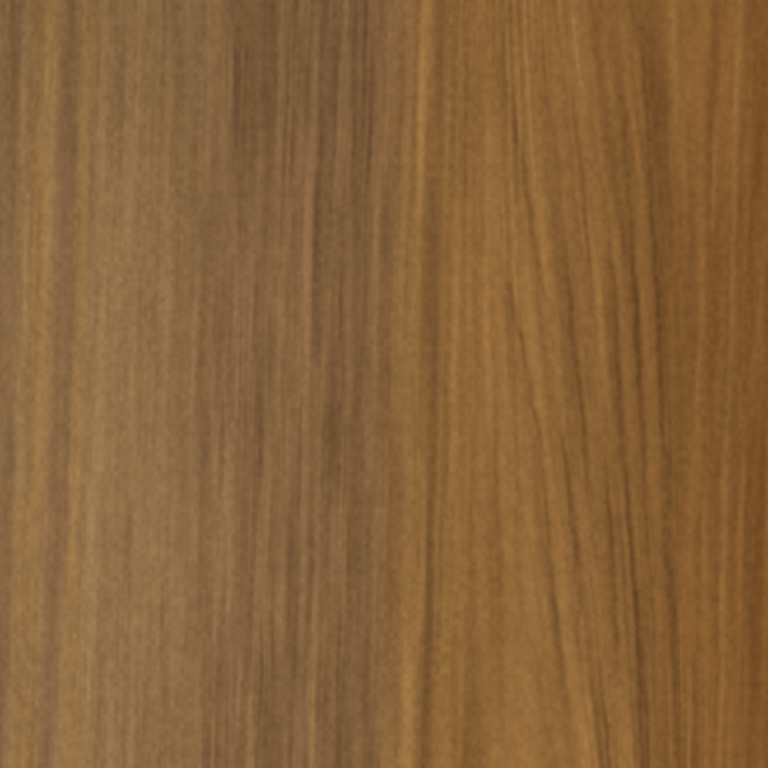
This texture is drawn by a three.js fragment shader. Its source:

```glsl
// Brown veneer: wood with near-vertical grain, drawn as broad colour zones
// overlaid with soft gold and grey bands, long stretched-noise fibres, a fine
// surface tooth, and parabolic dark veins fanning out on the right side.
varying vec2 vUv;

const vec3 PALE  = vec3(0.552, 0.425, 0.278);
const vec3 BROWN = vec3(0.508, 0.379, 0.246);
const vec3 AMBER = vec3(0.541, 0.386, 0.212);
const vec3 UMBER = vec3(0.472, 0.311, 0.150);
const vec3 GOLD  = vec3(0.605, 0.448, 0.250);
const vec3 GREY  = vec3(0.475, 0.353, 0.240);

float hash(vec2 p) {
  return fract(sin(dot(p, vec2(127.1, 311.7))) * 43758.545);
}

float noise(vec2 p) {
  vec2 cell = floor(p);
  vec2 f = fract(p);
  f = f * f * (3.0 - 2.0 * f);
  float low = mix(hash(cell), hash(cell + vec2(1.0, 0.0)), f.x);
  float high = mix(hash(cell + vec2(0.0, 1.0)), hash(cell + vec2(1.0)), f.x);
  return mix(low, high, f.y);
}

// Noise stretched along the grain, centred on zero
float fibre(vec2 p, float across, float along, float seed) {
  return noise(p * vec2(across, along) + seed) - 0.5;
}

float band(float x, float centre, float width) {
  float d = (x - centre) / width;
  return exp(-d * d);
}

// Shears the grain: slight lean on the left, opposite fan on the right
vec2 grainSpace(vec2 uv) {
  float fan = smoothstep(0.58, 0.75, uv.x) * (1.0 - smoothstep(0.76, 0.96, uv.x));
  float lean = mix(-0.03, 0.11, fan);
  float wobble = 0.006 * fibre(uv, 5.0, 3.0, 4.0) + 0.0025 * fibre(uv, 30.0, 16.0, 9.0);
  return vec2(uv.x + lean * (uv.y - 0.5) + wobble, uv.y);
}

vec3 zoneColour(float x) {
  vec3 colour = mix(PALE, BROWN, smoothstep(0.14, 0.34, x));
  colour = mix(colour, AMBER, smoothstep(0.42, 0.60, x));
  return mix(colour, UMBER, 0.85 * smoothstep(0.72, 1.02, x));
}

vec3 addBands(vec3 colour, float x) {
  float gold = 0.40 * band(x, 0.044, 0.017) + 0.40 * band(x, 0.101, 0.009)
             + 0.60 * band(x, 0.541, 0.008) + 0.55 * band(x, 0.590, 0.009)
             + 0.45 * band(x, 0.952, 0.007);
  float grey = 0.60 * band(x, 0.076, 0.014) + 0.50 * band(x, 0.004, 0.012)
             + 0.35 * band(x, 0.300, 0.025) + 0.25 * band(x, 0.475, 0.030);
  colour = mix(colour, GREY, grey);
  colour = mix(colour, GOLD, gold);
  return colour * (1.0 - 0.12 * band(x, 0.566, 0.010));
}

// Dark veins that leave the heart line and bend down to the right
float veins(vec2 uv) {
  float depth = 1.0 - uv.y;
  float ink = 0.0;
  for (int i = 0; i < 8; i++) {
    float id = float(i);
    float start = 0.50 - 0.20 * id - 0.02 * id * id;
    float run = max(depth - start, 0.0);
    float wander = 0.007 * fibre(uv, 3.0, 7.0, id * 7.0) + 0.005 * fibre(uv, 40.0, 40.0, id);
    float side = uv.x - (0.612 + 0.16 * sqrt(run) + wander);
    float line = band(side, 0.0, 0.0042) + 0.45 * band(side, -0.008, 0.010);
    float broken = mix(0.25, 1.0, smoothstep(0.2, 0.7, noise(vec2(id * 5.3, uv.y * 4.0))));
    ink += line * broken * smoothstep(0.0, 0.12, run);
  }
  return ink;
}

// Short bright slivers scattered along the grain
float slivers(vec2 p) {
  float light = 0.0;
  for (int i = 0; i < 18; i++) {
    float id = float(i);
    vec2 centre = vec2(0.25 + 0.73 * hash(vec2(id, 1.0)), hash(vec2(id, 2.0)));
    float reach = mix(0.05, 0.15, hash(vec2(id, 5.0)));
    light += band(p.x, centre.x, 0.003) * band(p.y, centre.y, reach);
  }
  return light;
}

void main() {
  vec2 p = grainSpace(vUv);
  vec3 colour = addBands(zoneColour(p.x), p.x);

  // Streaks from broad to fine; fibres are strongest in the brown zone
  float coarse = smoothstep(0.14, 0.32, p.x);
  float rough = smoothstep(0.24, 0.30, p.x) * (1.0 - smoothstep(0.42, 0.54, p.x));
  float tone = 0.04 * fibre(p, 17.0, 0.8, 11.0);
  tone += mix(0.05, 0.14, coarse) * fibre(p, 56.0, 1.6, 23.0);
  tone += mix(0.09, 0.17, coarse) * fibre(p, 115.0, 3.5, 37.0);
  tone += mix(0.08, 0.14, rough) * fibre(p, 190.0, 10.0, 51.0);

  // Dark pores and fine surface tooth
  float pores = smoothstep(0.55, 0.95, noise(p * vec2(140.0, 7.0) + 71.0));
  tone -= mix(0.03, 0.09, rough) * pores;
  tone += 0.09 * fibre(vUv, 165.0, 110.0, 83.0);
  tone += 0.06 * fibre(vUv + 0.003 * noise(vUv * 90.0), 230.0, 190.0, 19.0);
  tone -= 0.13 * min(veins(vUv), 1.3);

  // Soft lighting: dimmer toward the top, brighter at mid left
  tone -= 0.07 * smoothstep(0.60, 1.0, vUv.y) * (1.0 - smoothstep(0.45, 0.75, vUv.x));
  tone += 0.02 * band(vUv.x, 0.18, 0.16) * band(vUv.y, 0.42, 0.30);

  colour = mix(colour, GOLD, 0.40 * min(slivers(p), 1.0));
  colour *= 1.018 + tone * vec3(0.95, 1.05, 1.20);
  gl_FragColor = vec4(colour, 1.0);
}
```
